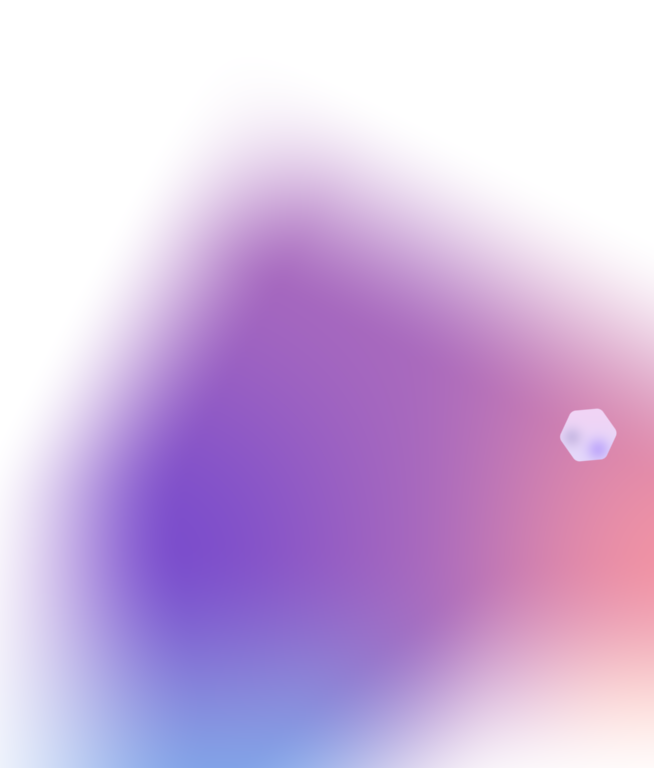
Give the GLSL for this background, as a WebGL 2 fragment shader.

```glsl
#version 300 es
precision highp float;

#define ORCHID vec3(0.67, 0.42, 0.74)
#define PINK vec3(0.77, 0.48, 0.71)
#define ROSE vec3(0.95, 0.58, 0.64)
#define PEACH vec3(0.98, 0.62, 0.58)
#define VIOLET vec3(0.48, 0.30, 0.80)
#define BLUE vec3(0.50, 0.66, 0.92)
#define GEM_CENTER vec2(0.766, 0.4336)
#define GEM_APOTHEM 0.0332
#define GEM_ROUNDING 0.010
#define GEM_TILT 0.09

uniform vec2 u_resolution;
out vec4 fragColor;

// Soft edge centred on zero
float ramp(float d, float halfWidth) {
    return smoothstep(-halfWidth, halfWidth, d);
}

// Smooth version of max(d, 0), used to bend an edge
float bend(float d) {
    return 0.5 * (d + sqrt(d * d + 0.0027));
}

float glow(vec2 p, vec2 center, float radius) {
    vec2 d = (p - center) / radius;
    return exp(-dot(d, d));
}

// Blurred outline: left flank, sloping top, hollow at lower right
float cloudMask(vec2 p) {
    float leftEdge = 0.094 + 0.55 * bend(p.y - 0.37);
    float leftBlur = mix(0.18, 0.137, smoothstep(0.0, 0.4, p.y));
    float topEdge = 0.957 - 0.5 * p.x;
    float bottomEdge = 0.121 - 0.83 * bend(0.638 - p.x);
    return ramp(p.x - leftEdge, leftBlur)
         * ramp(topEdge - p.y, 0.163)
         * ramp(p.y - bottomEdge, 0.165);
}

// Layered hues from violet and blue on the left to peach on the right
vec3 cloudColor(vec2 p) {
    vec3 color = mix(ORCHID, PINK, smoothstep(0.52, 0.833, p.x));
    color = mix(color, ROSE, glow(p, vec2(0.911, 0.245), 0.247));
    float peach = (1.0 - smoothstep(0.036, 0.219, p.y)) * smoothstep(0.65, 0.85, p.x);
    color = mix(color, PEACH, peach);
    color = mix(color, VIOLET, glow(p, vec2(0.195, 0.271), 0.273));
    float blue = (1.0 - ramp(p.y - 0.115, 0.183)) * (1.0 - smoothstep(0.365, 0.703, p.x));
    return mix(color, BLUE, blue);
}

float hexagonDistance(vec2 p, float apothem) {
    const vec3 k = vec3(-0.866025, 0.5, 0.57735);
    p = abs(p);
    p -= 2.0 * min(dot(k.xy, p), 0.0) * k.xy;
    p -= vec2(clamp(p.x, -k.z * apothem, k.z * apothem), apothem);
    return length(p) * sign(p.y);
}

// Pale lilac face with a grey and a periwinkle patch
vec3 gemColor(vec2 q) {
    vec3 color = mix(vec3(0.90, 0.85, 0.98), vec3(0.94, 0.83, 0.96), ramp(q.y, 0.03));
    color = mix(color, vec3(0.78, 0.72, 0.89), 0.85 * glow(q, vec2(-0.021, -0.003), 0.013));
    return mix(color, vec3(0.75, 0.66, 0.98), 0.9 * glow(q, vec2(0.013, -0.019), 0.015));
}

void main() {
    vec2 p = gl_FragCoord.xy / u_resolution.y;
    float pixel = 1.0 / u_resolution.y;

    vec3 color = mix(vec3(1.0), cloudColor(p), cloudMask(p));

    // Tilted, rounded hexagonal gem
    vec2 q = p - GEM_CENTER;
    float c = cos(GEM_TILT), s = sin(GEM_TILT);
    vec2 tilted = vec2(c * q.x + s * q.y, c * q.y - s * q.x);
    float d = hexagonDistance(tilted, GEM_APOTHEM - GEM_ROUNDING) - GEM_ROUNDING;
    color = mix(color, gemColor(q), 1.0 - ramp(d, pixel));

    fragColor = vec4(color, 1.0);
}
```
